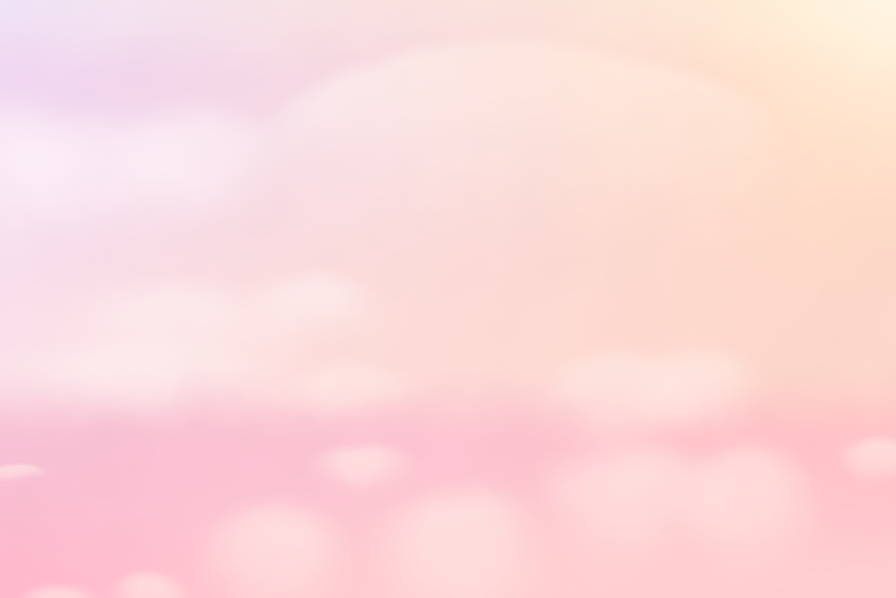
A WebGL 2 fragment shader for this texture:

```glsl
#version 300 es
precision highp float;
// Pastel sky: a lavender, peach and rose gradient with soft, billowing clouds.

#define WARP 0.034        // how far noise pushes the cloud outlines
#define WARP_SCALE 7.0    // frequency of the billows
#define DOME_OPACITY 0.62
#define BANK_OPACITY 0.58
#define CUMULUS_OPACITY 0.60
#define GRAIN 0.014       // faint mottling of the sky

uniform vec2 u_resolution;
out vec4 fragColor;

const vec3 PEARL = vec3(0.995, 0.955, 0.970);
const vec3 CREAM = vec3(1.000, 0.920, 0.870);
const vec3 BLUSH = vec3(1.000, 0.920, 0.900);
const vec3 SUNLIGHT = vec3(1.000, 0.970, 0.890);

// Sky colours at the left, middle and right, from bottom to top.
const float LEVELS[5] = float[5](0.0, 0.25, 0.40, 0.86, 1.0);
const vec3 LEFT_SKY[5] = vec3[5](
    vec3(1.00, 0.72, 0.80), vec3(0.97, 0.75, 0.83), vec3(0.98, 0.88, 0.92),
    vec3(0.94, 0.84, 0.95), vec3(0.94, 0.89, 0.97));
const vec3 MIDDLE_SKY[5] = vec3[5](
    vec3(1.00, 0.81, 0.82), vec3(0.99, 0.77, 0.82), vec3(0.99, 0.86, 0.84),
    vec3(0.97, 0.85, 0.87), vec3(0.98, 0.88, 0.87));
const vec3 RIGHT_SKY[5] = vec3[5](
    vec3(1.00, 0.81, 0.81), vec3(1.00, 0.76, 0.78), vec3(0.99, 0.84, 0.79),
    vec3(1.00, 0.86, 0.77), vec3(1.00, 0.91, 0.82));

// Clouds as ellipses: centre, then radii, in units of the canvas height.
const vec4 DOME = vec4(0.87, 0.58, 0.58, 0.37);
const vec4 BANKS[6] = vec4[6](
    vec4(0.00, 0.70, 0.19, 0.175), vec4(0.15, 0.69, 0.25, 0.145),
    vec4(0.33, 0.72, 0.18, 0.13), vec4(0.30, 0.44, 0.24, 0.11),
    vec4(0.53, 0.48, 0.14, 0.08), vec4(0.22, 0.36, 0.30, 0.09));
const vec4 CUMULI[12] = vec4[12](
    vec4(0.58, 0.34, 0.15, 0.06), vec4(1.17, 0.34, 0.13, 0.10),
    vec4(1.03, 0.32, 0.16, 0.11), vec4(1.47, 0.23, 0.09, 0.05),
    vec4(1.25, 0.14, 0.14, 0.14), vec4(1.06, 0.15, 0.20, 0.13),
    vec4(0.605, 0.218, 0.105, 0.05), vec4(0.02, 0.21, 0.07, 0.018),
    vec4(0.46, 0.05, 0.155, 0.135), vec4(0.77, 0.06, 0.18, 0.15),
    vec4(0.25, -0.01, 0.09, 0.06), vec4(0.10, -0.03, 0.10, 0.06));

vec2 hashGradient(vec2 cell) {
    vec2 h = vec2(dot(cell, vec2(127.1, 311.7)), dot(cell, vec2(269.5, 183.3)));
    return 2.0 * fract(sin(h) * 43758.5) - 1.0;
}

float gradientNoise(vec2 p) {
    vec2 i = floor(p), f = fract(p);
    vec2 u = f * f * f * (f * (f * 6.0 - 15.0) + 10.0);
    vec2 e = vec2(0.0, 1.0);
    float low = mix(dot(hashGradient(i), f),
                    dot(hashGradient(i + e.yx), f - e.yx), u.x);
    float high = mix(dot(hashGradient(i + e), f - e),
                     dot(hashGradient(i + 1.0), f - 1.0), u.x);
    return mix(low, high, u.y);
}

float fbm(vec2 p) {
    float sum = 0.0, amplitude = 0.6;
    for (int i = 0; i < 5; i++) {
        sum += amplitude * gradientNoise(p);
        p = mat2(1.6, 1.2, -1.2, 1.6) * p + 3.7;
        amplitude *= 0.5;
    }
    return sum;
}

vec3 sky(vec2 uv) {
    vec3 left = LEFT_SKY[0], middle = MIDDLE_SKY[0], right = RIGHT_SKY[0];
    for (int i = 1; i < 5; i++) {
        float t = smoothstep(LEVELS[i - 1], LEVELS[i], uv.y);
        left = mix(left, LEFT_SKY[i], t);
        middle = mix(middle, MIDDLE_SKY[i], t);
        right = mix(right, RIGHT_SKY[i], t);
    }
    vec3 color = mix(left, middle, smoothstep(-0.1, 0.55, uv.x));
    return mix(color, right, smoothstep(0.42, 0.95, uv.x));
}

// Cloud cover: a crisp crown that dissolves towards its base.
float puff(vec2 p, vec4 cloud, float crownSoftness) {
    vec2 q = (p - cloud.xy) / cloud.zw;
    float softness = mix(0.95, crownSoftness, smoothstep(-0.4, 0.8, q.y));
    float cover = 1.0 - smoothstep(1.0 - softness, 1.0, length(q));
    return cover * mix(0.55, 1.0, smoothstep(-0.8, 0.6, q.y));
}

void main() {
    vec2 uv = gl_FragCoord.xy / u_resolution;
    vec2 p = gl_FragCoord.xy / u_resolution.y;
    p.x *= 1.5 * u_resolution.y / u_resolution.x;

    vec2 billow = vec2(fbm(p * WARP_SCALE), fbm(p * WARP_SCALE + 19.3));
    vec2 q = p + WARP * billow;

    // Sky and the glow in the upper right corner
    vec3 color = sky(uv + 0.03 * billow);
    color = mix(color, SUNLIGHT, 0.8 * exp(-18.0 * dot(p - vec2(1.5, 1.02), p - vec2(1.5, 1.02))));

    // Great dome, lit along its upper rim
    float rim = smoothstep(-0.1, 0.85, (q.y - DOME.y) / DOME.w);
    color = mix(color, mix(PEARL, CREAM, smoothstep(0.2, 0.7, uv.x)),
                DOME_OPACITY * rim * puff(q, DOME, 0.10));

    // Pale banks on the left, then the low rosy cumuli
    for (int i = 0; i < 6; i++)
        color = mix(color, mix(PEARL, BLUSH, smoothstep(0.65, 0.4, p.y) * 0.5),
                    BANK_OPACITY * puff(q, BANKS[i], 0.55));
    for (int i = 0; i < 12; i++)
        color = mix(color, BLUSH, CUMULUS_OPACITY * puff(q, CUMULI[i], 0.45));

    color += GRAIN * billow.y;
    fragColor = vec4(clamp(color, 0.0, 1.0), 1.0);
}
```
